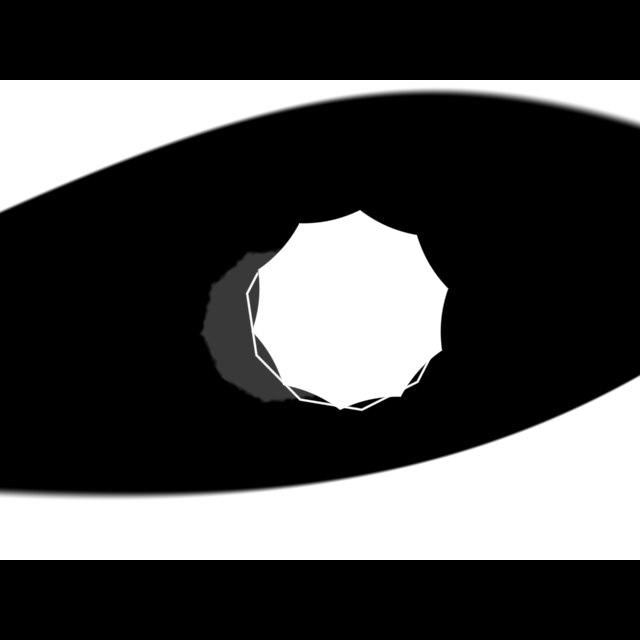
This background is drawn by a WebGL 1 fragment shader. Its source:

```glsl
precision highp float;
// A black almond between two white fields, framed by black bars, holding a
// white scalloped decagon, a thin decagonal ring and a dim grey decagon.
// Curves are closed formulas; polygons fold the angle into a single side.

uniform vec2 u_resolution;

const float SIDES = 10.0;
const float PI = 3.14159265;
const vec3 BLACK = vec3(0.0);
const vec3 WHITE = vec3(1.0);
const vec3 DIM_GREY = vec3(0.225);

// Coverage of the region where d is negative, softened over +-blur.
float cover(float d, float blur) {
    return 1.0 - smoothstep(-blur, blur, d);
}

vec2 hashGradient(vec2 cell) {
    float angle = 2.0 * PI * fract(sin(dot(cell, vec2(127.1, 311.7))) * 4375.85);
    return vec2(cos(angle), sin(angle));
}

float gradientNoise(vec2 p) {
    vec2 i = floor(p);
    vec2 f = fract(p);
    vec2 s = f * f * (3.0 - 2.0 * f);
    float a = dot(hashGradient(i), f);
    float b = dot(hashGradient(i + vec2(1.0, 0.0)), f - vec2(1.0, 0.0));
    float c = dot(hashGradient(i + vec2(0.0, 1.0)), f - vec2(0.0, 1.0));
    float d = dot(hashGradient(i + vec2(1.0, 1.0)), f - vec2(1.0, 1.0));
    return mix(mix(a, b, s.x), mix(c, d, s.x), s.y);
}

// Regular polygon with a corner at angle phase (degrees); each side is
// bowed inwards by sag at its middle.
float scallopedPolygon(vec2 p, float radius, float phase, float sag) {
    float sector = 2.0 * PI / SIDES;
    float a = mod(atan(p.y, p.x) - radians(phase), sector) - 0.5 * sector;
    vec2 q = length(p) * vec2(cos(a), sin(a));
    float along = q.y / (radius * sin(0.5 * sector));
    float bow = sag * max(1.0 - along * along, 0.0);
    return q.x - radius * cos(0.5 * sector) + bow;
}

// Upper lid: a hyperbola with its crest right of the middle.
float upperLid(float x) {
    float d = x - 0.677;
    return 0.857 + 0.283 - sqrt(0.283 * 0.283 + 0.311 * d * d);
}

// Lower lid: a cubic that steepens towards the right.
float lowerLid(float x) {
    float d = x - 0.19;
    return 0.2255 + d * d * (0.165 + 0.15 * d);
}

void main() {
    vec2 uv = gl_FragCoord.xy / u_resolution;
    float pixel = 1.0 / min(u_resolution.x, u_resolution.y);

    // Almond, blurrier at the upper right and the lower left
    float upperBlur = mix(0.004, 0.010, smoothstep(0.1, 1.0, uv.x));
    float lowerBlur = mix(0.010, 0.003, smoothstep(0.0, 0.7, uv.x));
    float almond = cover(uv.y - upperLid(uv.x), upperBlur)
                 * cover(lowerLid(uv.x) - uv.y, lowerBlur);
    vec3 color = mix(WHITE, BLACK, almond);

    // Dim decagon with a slightly ragged rim
    float rag = 0.004 * gradientNoise(uv * 95.0);
    float dim = scallopedPolygon(uv - vec2(0.4375, 0.492), 0.1224, 186.0, 0.0);
    color = mix(color, DIM_GREY, cover(dim + rag, 0.004));

    // Thin ring, seen only on the lower left half
    vec2 ringPos = uv - vec2(0.5417, 0.5156);
    float ring = abs(scallopedPolygon(ringPos, 0.1576, 170.6, 0.0)) - 0.0018;
    float lowerHalf = smoothstep(-0.004, 0.004, dot(ringPos, vec2(-0.39, -0.92)));
    color = mix(color, WHITE, cover(ring, pixel) * lowerHalf);

    // White scalloped decagon
    float disc = scallopedPolygon(uv - vec2(0.547, 0.5156), 0.157, 84.3, 0.006);
    color = mix(color, WHITE, cover(disc, pixel));

    // Letterbox bars
    color = mix(color, BLACK, cover(0.375 - abs(uv.y - 0.5), 0.5 * pixel));

    gl_FragColor = vec4(color, 1.0);
}
```
